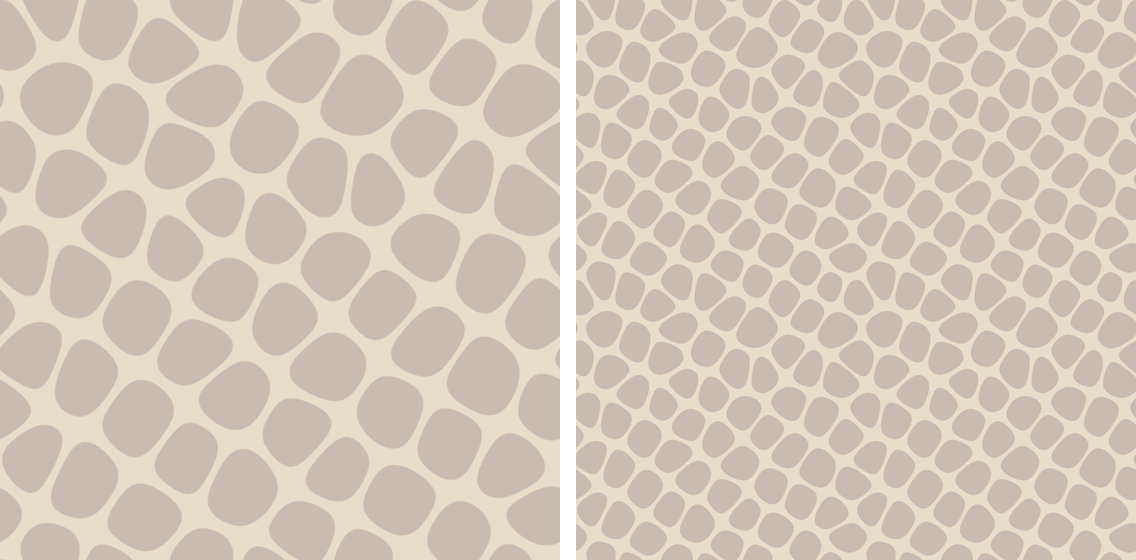
Left, the tile; right, the same tile 2 across and 2 down.
Reproduce this pattern procedurally as a Shadertoy shader.

```glsl
// Rounded pebble-like cells on a pale ground, in slanted, slightly irregular rows.
// A jittered oblique lattice gives Voronoi cells; a smooth minimum of the distances
// to their borders rounds the corners. The lattice closes on the unit square.

// Whole-number lattice steps across the canvas make the layout tile (62 cells).
const mat2 canvasToLattice = mat2(7.0, 4.0, -5.0, 6.0);
const mat2 latticeToCanvas = mat2(6.0, -4.0, 5.0, 7.0) / 62.0;

// Three random values in 0..1 per cell, equal for cells one canvas apart.
vec3 cellRandom(vec2 id) {
    vec2 wrapped = mod(round(latticeToCanvas * id * 62.0), 62.0);
    uvec3 v = uvec3(uvec2(wrapped), 17u) * 1664525u + 1013904223u;
    v.x += v.y * v.z; v.y += v.z * v.x; v.z += v.x * v.y;
    v ^= v >> 16u;
    v.x += v.y * v.z; v.y += v.z * v.x; v.z += v.x * v.y;
    return vec3(v >> 8u) / 16777216.0;
}

// Jittered centre of a cell, in canvas units.
vec2 cellCentre(vec2 id) {
    return latticeToCanvas * (id + 0.5 + 0.38 * (cellRandom(id).xy - 0.5));
}

// Lattice index of the cell whose centre is nearest to p.
vec2 nearestCell(vec2 p) {
    vec2 base = floor(canvasToLattice * p);
    vec2 best = base;
    float bestDistance = 1e3;
    for (int j = -1; j <= 1; j++)
    for (int i = -1; i <= 1; i++) {
        vec2 id = base + vec2(i, j);
        float d = distance(p, cellCentre(id));
        if (d < bestDistance) {
            bestDistance = d;
            best = id;
        }
    }
    return best;
}

// Rounded distance to the cell outline, positive inside.
float cellInterior(vec2 p) {
    const float rounding = 0.0155;
    vec2 id = nearestCell(p);
    vec2 centre = cellCentre(id);
    float sum = 0.0;
    for (int j = -1; j <= 1; j++)
    for (int i = -1; i <= 1; i++) {
        if (i == 0 && j == 0) continue;
        vec2 other = cellCentre(id + vec2(i, j));
        float border = dot(0.5 * (centre + other) - p, normalize(other - centre));
        sum += exp(-border / rounding);
    }
    float inset = mix(0.0025, 0.0065, cellRandom(id).z);
    return -rounding * log(sum) - inset;
}

void mainImage(out vec4 fragColor, in vec2 fragCoord) {
    vec2 p = fragCoord / iResolution.xy;
    vec3 ground = vec3(0.906, 0.870, 0.788);
    vec3 pebble = vec3(0.784, 0.739, 0.690);

    // Soft edge, never thinner than a pixel.
    float softness = max(0.0014, 0.75 / min(iResolution.x, iResolution.y));
    float cover = smoothstep(-softness, softness, cellInterior(p));
    fragColor = vec4(mix(ground, pebble, cover), 1.0);
}
```
